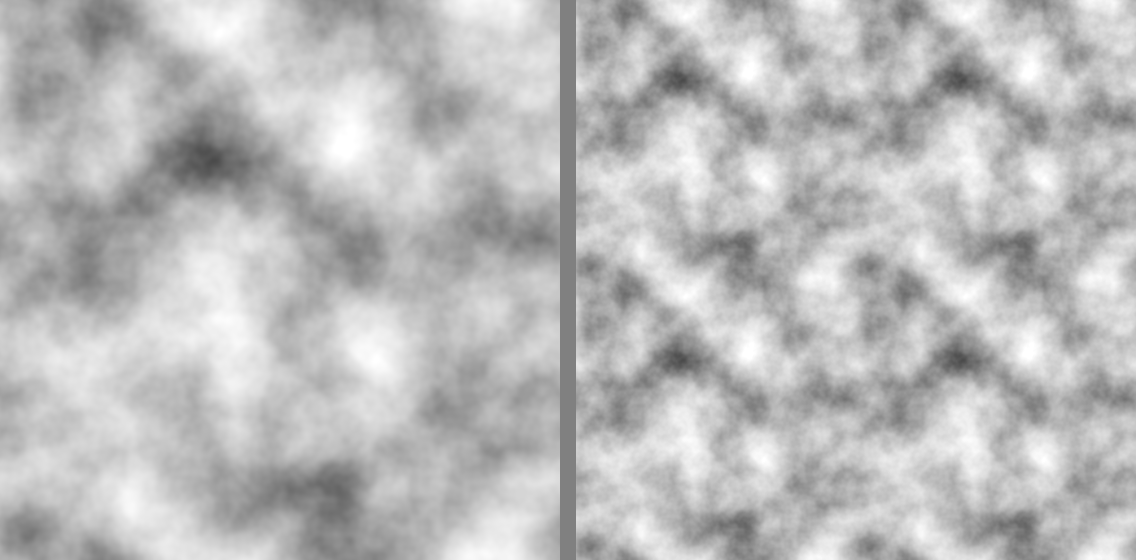
Left: one tile. Right: repeated 2 by 2.
Write a WebGL 1 fragment shader that draws this texture.

```glsl
precision highp float;
// Soft grey clouds: a tileable fractal sum of gradient noise.
// Each octave doubles a whole number of lattice cells, which wrap at the edges;
// the sum is normalised and bent slightly so that darks reach further than lights.

#define BASE_CELLS 4.0     // lattice cells across the canvas in the first octave
#define OCTAVES 5
#define GAIN 0.5           // amplitude ratio between octaves
#define NOISE_SPREAD 0.249 // standard deviation of the summed noise
#define MEAN_GREY 0.737
#define CONTRAST 0.119     // standard deviation of the grey tone
#define DARK_SKEW 0.08     // stretches the darks, compresses the lights
#define SEED 7.0

uniform vec2 u_resolution;

const float TAU = 6.2831853;

float hash(vec3 p) {
  p = fract(p * vec3(0.1031, 0.1030, 0.0973));
  p += dot(p, p.yzx + 33.33);
  return fract((p.x + p.y) * p.z);
}

// Contribution of one lattice corner: a random unit gradient dotted with the offset.
float corner(vec2 cell, vec2 offset, float cells, float seed) {
  float angle = TAU * hash(vec3(mod(cell, cells), seed));
  return dot(vec2(cos(angle), sin(angle)), offset);
}

// Gradient noise that repeats every `cells` units.
float gradientNoise(vec2 p, float cells, float seed) {
  vec2 cell = floor(p);
  vec2 f = p - cell;
  vec2 fade = f * f * f * (f * (f * 6.0 - 15.0) + 10.0);
  vec2 e = vec2(1.0, 0.0);
  float low = mix(corner(cell, f, cells, seed),
                  corner(cell + e.xy, f - e.xy, cells, seed), fade.x);
  float high = mix(corner(cell + e.yx, f - e.yx, cells, seed),
                   corner(cell + e.xx, f - e.xx, cells, seed), fade.x);
  return mix(low, high, fade.y);
}

// Octaves are shifted against each other so their lattices do not line up.
float cloudNoise(vec2 uv) {
  float sum = 0.0;
  float amplitude = 1.0;
  float cells = BASE_CELLS;
  for (int i = 0; i < OCTAVES; i++) {
    float seed = SEED + 13.0 * float(i);
    vec2 shift = vec2(0.37, 0.71) * float(i);
    sum += amplitude * gradientNoise(uv * cells + shift, cells, seed);
    amplitude *= GAIN;
    cells *= 2.0;
  }
  return sum;
}

void main() {
  vec2 uv = gl_FragCoord.xy / u_resolution;
  float level = cloudNoise(uv) / NOISE_SPREAD;

  // Tone curve: quadratic skew around the mean grey.
  float grey = MEAN_GREY + CONTRAST * (level - DARK_SKEW * (level * level - 1.0));
  gl_FragColor = vec4(vec3(clamp(grey, 0.0, 1.0)), 1.0);
}
```
